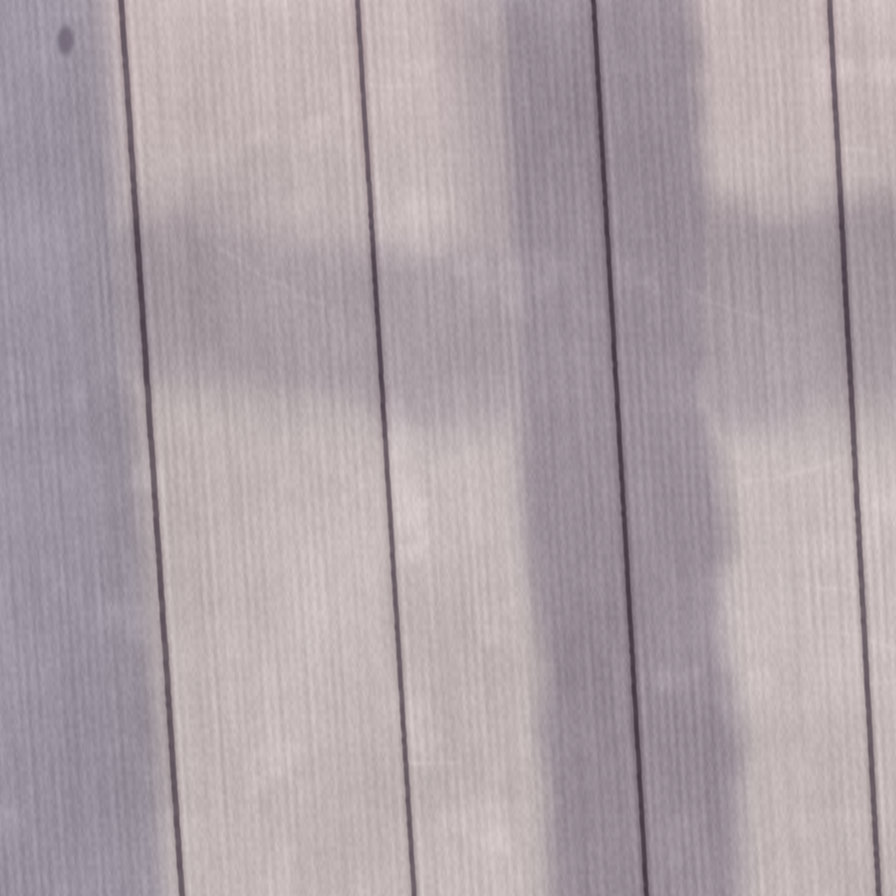
Give the GLSL for this texture, as a Shadertoy shader.

```glsl
#define BOARD_WIDTH 0.2593
#define BOARD_SPREAD 0.0042
#define FIRST_SEAM 0.203
#define LEAN 0.0677
#define RIBS 26.0
#define RIB_DEPTH 0.016
#define SEAM_HALF 0.0030
#define GRAIN 0.045
#define SCUFFS 9
#define LIGHT_WOOD vec3(0.765, 0.722, 0.720)
#define SHADE_WOOD vec3(0.595, 0.553, 0.588)
#define SEAM_COLOR vec3(0.27, 0.225, 0.265)

float hash(vec2 p) {
    return fract(sin(dot(p, vec2(127.1, 311.7))) * 43758.5453);
}

float noise(vec2 p) {
    vec2 i = floor(p), f = fract(p);
    f = f * f * (3.0 - 2.0 * f);
    return mix(mix(hash(i), hash(i + vec2(1, 0)), f.x),
               mix(hash(i + vec2(0, 1)), hash(i + vec2(1, 1)), f.x), f.y);
}

float fbm(vec2 p) {
    float sum = 0.0, amp = 0.5;
    for (int i = 0; i < 4; i++) {
        sum += amp * noise(p);
        p = p * 2.03 + 17.3;
        amp *= 0.5;
    }
    return sum;
}

float band(float x, float lo, float hi, float soft) {
    return smoothstep(lo - soft, lo + soft, x) * (1.0 - smoothstep(hi - soft, hi + soft, x));
}

float segment(vec2 p, vec2 a, vec2 b) {
    vec2 d = b - a;
    return length(p - a - d * clamp(dot(p - a, d) / dot(d, d), 0.0, 1.0));
}

// Soft cast shadows: two along the boards, one across them
float shadow(float u, float y, float cloud) {
    float wobble = (cloud - 0.47) * 0.16;
    float left = 1.0 - smoothstep(-0.15, 0.01, u + wobble * 0.4);
    float middle = band(u + wobble, 1.58, 2.43, 0.085);
    float across = band(y + wobble, 0.55, 0.755, 0.055) * 0.68;
    float upper = band(u, 1.4, 1.7, 0.16) * smoothstep(0.5, 0.7, y) * 0.5;
    return max(max(left * 0.88, middle), max(across, upper));
}

// Faint pale scratches at scattered places and angles
float scuffs(vec2 p) {
    float sum = 0.0;
    for (int i = 0; i < SCUFFS; i++) {
        float k = float(i);
        vec2 a = vec2(hash(vec2(k, 1.3)), hash(vec2(k, 4.7)));
        float angle = mix(-0.6, 0.8, hash(vec2(k, 8.1)));
        vec2 b = a + mix(0.04, 0.13, hash(vec2(k, 2.9))) * vec2(cos(angle), sin(angle));
        float d = segment(p + 0.008 * (noise(p * 30.0) - 0.5), a, b);
        sum += exp(-d * d / 0.00001) * (0.4 + 0.6 * noise(p * 60.0 + k));
    }
    return sum;
}

void mainImage(out vec4 fragColor, in vec2 fragCoord) {
    vec2 p = fragCoord / iResolution.xy;
    float px = 1.0 / iResolution.y;

    // Board coordinate: whole numbers lie on the seams
    float width = BOARD_WIDTH + BOARD_SPREAD * p.y;
    float u = (p.x + LEAN * p.y - FIRST_SEAM) / width;
    float id = floor(u + 0.5);
    float seamX = (u - id) * width;

    // Light and shade, cooler towards the left
    float cloud = fbm(p * vec2(6.0, 7.0) + 3.0);
    float shade = shadow(u, p.y, cloud);
    vec3 color = mix(LIGHT_WOOD, SHADE_WOOD, shade);
    color += vec3(-0.005, 0.012, 0.028) * (1.0 - smoothstep(-0.3, 0.1, u));
    color += (cloud - 0.47) * 0.10;
    color += vec3(0.010, -0.006, 0.0) * smoothstep(0.6, 1.0, p.y) * (1.0 - shade);

    // Ribs, lengthwise streaks and fine grain
    float ribFade = 0.5 + 0.8 * noise(vec2(u * 9.0, p.y * 6.0));
    color += RIB_DEPTH * ribFade * cos(6.28318 * RIBS * u);
    color += GRAIN * (noise(vec2(u * 60.0, p.y * 9.0)) - 0.5);
    color += GRAIN * (noise(vec2(u * 105.0, p.y * 190.0)) - 0.5);

    // Wear: scratches, pale patches, a worn ring and a dark knot
    float patches = smoothstep(0.60, 0.80, fbm(p * 13.0 + 9.0));
    float ring = length(p - vec2(0.309, 0.11)) - 0.028;
    color += 0.035 * scuffs(p) + 0.04 * patches;
    color += 0.028 * exp(-ring * ring / 0.00004) * noise(p * 25.0);
    float knot = length((p - vec2(0.073, 0.955)) / vec2(0.010, 0.018));
    color = mix(color, vec3(0.43, 0.39, 0.45), 0.8 * (1.0 - smoothstep(0.5, 1.25, knot)));

    // Seams: ragged dark gap, brown halo and a thin lit lip
    float rough = noise(vec2(id * 7.0, p.y * 150.0)) - 0.5;
    float depth = mix(0.72, 1.0, shade) * (0.92 + 0.16 * rough);
    float gap = abs(seamX + 0.0007 * rough);
    float halfWidth = SEAM_HALF * mix(0.85, 1.1, hash(vec2(id, 5.0)));
    color -= vec3(0.09, 0.10, 0.09) * exp(-gap * gap / 0.00004);
    color += 0.03 * exp(-pow((seamX - 0.009) / 0.003, 2.0));
    float soft = max(px, 0.0016);
    float line = 1.0 - smoothstep(halfWidth - soft, halfWidth + soft, gap);
    color = mix(color, SEAM_COLOR, line * depth);

    fragColor = vec4(clamp(color, 0.0, 1.0), 1.0);
}
```
